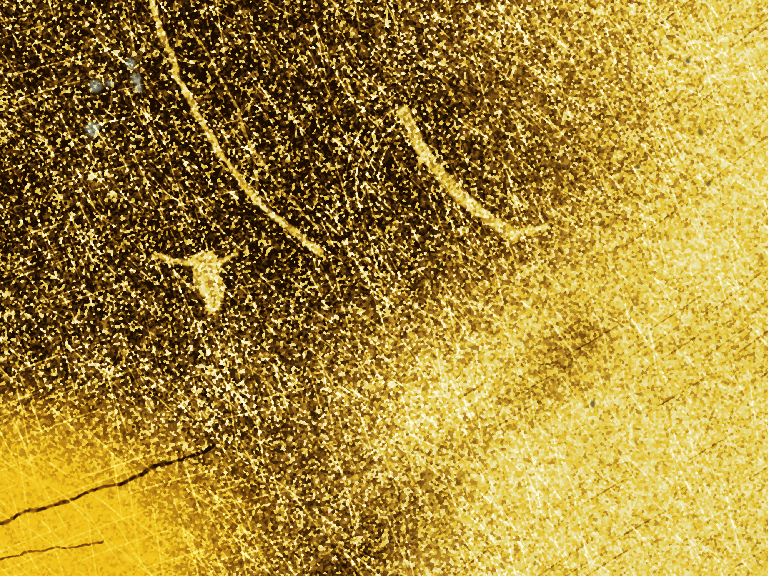
Give the GLSL for this texture, as a WebGL 1 fragment shader.

```glsl
precision highp float;
uniform vec2 u_resolution;

float hash(vec2 p) {
  vec3 q = fract(p.xyx * 0.1031);
  q += dot(q, q.yzx + 33.33);
  return fract((q.x + q.y) * q.z);
}

mat2 turn(float a) {
  return mat2(cos(a), -sin(a), sin(a), cos(a));
}

float fade(float inner, float outer, float d) {
  return 1.0 - smoothstep(inner, outer, d);
}

// Cellular noise with softened borders between the grains
float grains(vec2 p) {
  vec2 cell = floor(p);
  float sum = 0.0, total = 0.0;
  for (int j = -1; j <= 1; j++) {
    for (int i = -1; i <= 1; i++) {
      vec2 id = cell + vec2(float(i), float(j));
      vec2 d = id + vec2(hash(id), hash(id + 57.0)) - p;
      float weight = exp(-12.0 * dot(d, d));
      sum += weight * hash(id + 113.0);
      total += weight;
    }
  }
  return sum / total;
}

// Layered sines, about -1 to 1
float cloud(vec2 p) {
  float sum = 0.0, size = 0.5;
  for (int i = 0; i < 5; i++) {
    p = turn(1.1) * p * 1.8 + 2.3;
    sum += size * sin(p.x + 1.5 * sin(p.y));
    size *= 0.62;
  }
  return sum;
}

// Scattered tapered lines along one direction
float scratches(vec2 p, float angle, vec2 grid, float share) {
  vec2 q = turn(angle) * p;
  q.y += 0.012 * sin(q.x * 7.0 + angle * 9.0);
  q *= grid;
  float row = floor(q.y);
  q.x += 9.0 * hash(vec2(row, 7.0));
  vec2 id = vec2(floor(q.x), row);
  float d = abs(fract(q.y) - 0.2 - 0.6 * hash(id + 31.0)) / grid.y;
  float line = fade(0.0004, 0.0024, d) * sin(3.1416 * fract(q.x));
  return line * step(hash(id + angle * 40.0), share);
}

// Distance to a curve from a to c, pulled towards b
float curve(vec2 p, vec2 a, vec2 b, vec2 c) {
  float d = 1.0;
  vec2 start = a;
  for (int i = 1; i <= 10; i++) {
    float t = float(i) / 10.0;
    vec2 end = mix(mix(a, b, t), mix(b, c, t), t);
    vec2 along = end - start, v = p - start;
    d = min(d, length(v - along * clamp(dot(v, along) / dot(along, along), 0.0, 1.0)));
    start = end;
  }
  return d;
}

vec3 gold(float t) {
  vec3 c = mix(vec3(0.10, 0.05, 0.0), vec3(0.25, 0.15, 0.03), smoothstep(0.0, 0.2, t));
  c = mix(c, vec3(0.48, 0.31, 0.07), smoothstep(0.2, 0.4, t));
  c = mix(c, vec3(0.71, 0.53, 0.15), smoothstep(0.4, 0.58, t));
  c = mix(c, vec3(0.90, 0.77, 0.20), smoothstep(0.58, 0.74, t));
  c = mix(c, vec3(0.90, 0.83, 0.42), smoothstep(0.74, 0.86, t));
  c = mix(c, vec3(0.93, 0.89, 0.65), smoothstep(0.86, 1.0, t));
  return mix(c, vec3(1.0, 0.98, 0.86), smoothstep(1.0, 1.25, t));
}

void main() {
  vec2 p = gl_FragCoord.xy / u_resolution.y;
  float mottle = cloud(p * 5.0);
  vec2 rough = p + 0.005 * vec2(cloud(p * 22.0), cloud(p * 22.0 + 40.0));

  // Broad light: dark upper left, pale right, yellow lower left corner
  float edge = 0.68 + 0.32 * smoothstep(0.3, 0.75, p.y) + 0.05 * mottle;
  float right = smoothstep(edge - 0.32, edge + 0.32, p.x);
  float corner = fade(0.2, 0.6, length((p - vec2(0.0, 0.04)) * vec2(1.0, 1.7)) + 0.03 * mottle);
  float tone = 0.17 + 0.64 * right + 0.2 * fade(0.2, 0.6, p.y) * (1.0 - right);
  tone = mix(tone, 0.72, corner) + 0.07 * mottle * (1.0 - corner);
  tone += 0.2 * exp(-50.0 * dot(p - vec2(0.76, 0.27), p - vec2(0.76, 0.27)));
  tone += 0.22 * exp(-25.0 * dot(p - vec2(0.85, 1.0), p - vec2(0.85, 1.0)));
  tone -= 0.17 * fade(0.0, 0.09, curve(p, vec2(0.6, 0.0), vec2(0.8, 0.22), vec2(1.0, 0.4)));

  // Fine grain, strongest between dark and light
  float grain = grains(p * 230.0);
  float coarse = grains(p * 95.0 + 20.0);
  float contrast = mix(mix(0.62, 0.38, right), 0.12, corner);
  tone += contrast * (grain - 0.5 + 0.45 * (coarse - 0.5));
  tone += 0.4 * smoothstep(0.68, 0.92, grain) * (1.0 - right) * (1.0 - corner);

  // Scratches and arcs
  float lines = 0.0;
  for (int i = 0; i < 6; i++) {
    float k = float(i);
    lines += scratches(p + k * 0.37, -1.35 + 0.16 * k, vec2(5.0 + k, 50.0), 0.22);
  }
  lines += scratches(p, 0.3, vec2(4.0, 60.0), 0.35) * fade(0.3, 0.7, p.x);
  vec2 arc = p - vec2(0.76, 0.66);
  float radius = length(arc * vec2(1.0, 0.8));
  lines += smoothstep(0.72, 1.0, sin(radius * 330.0 + 3.0 * mottle)) * fade(0.025, 0.05, abs(radius - 0.14)) * smoothstep(0.03, 0.1, -arc.x);
  vec2 swirl = p - vec2(1.22, 1.0);
  lines += 0.7 * smoothstep(0.5, 1.0, sin(length(swirl) * 260.0 + 4.0 * mottle)) * fade(0.03, 0.07, abs(length(swirl) - 0.1));
  tone += lines * (0.25 + 0.5 * grain) * mix(0.8, 0.3, max(right, corner));
  tone -= 0.2 * scratches(p, 0.6, vec2(6.0, 45.0), 0.25) * right;

  // Raised veins and a torn patch
  float vein = fade(0.003, 0.008, curve(rough, vec2(0.26, 1.01), vec2(0.35, 0.69), vec2(0.555, 0.565)));
  vein = max(vein, fade(0.007, 0.014, curve(rough, vec2(0.70, 0.805), vec2(0.74, 0.69), vec2(0.89, 0.59))));
  vein = max(vein, fade(0.003, 0.009, curve(rough, vec2(0.87, 0.6), vec2(0.91, 0.59), vec2(0.95, 0.605))));
  vein = max(vein, 0.7 * fade(0.001, 0.004, curve(rough, vec2(0.33, 0.95), vec2(0.44, 0.8), vec2(0.45, 0.66))));
  vein = max(vein, 0.7 * fade(0.001, 0.004, curve(rough, vec2(0.42, 0.78), vec2(0.47, 0.67), vec2(0.56, 0.6))));
  vein = max(vein, fade(0.002, 0.008, curve(rough, vec2(0.27, 0.555), vec2(0.34, 0.53), vec2(0.41, 0.555))));
  vein = max(vein, fade(0.7, 1.1, length((rough - vec2(0.36, 0.51)) / vec2(0.026, 0.05)) + 0.6 * cloud(p * 30.0)));
  tone = mix(tone, 0.62 + 0.6 * grain, vein * 0.85);

  // Dark cracks in the yellow corner
  float crack = fade(0.001, 0.005, curve(rough, vec2(0.0, 0.094), vec2(0.2, 0.155), vec2(0.37, 0.225)));
  crack = max(crack, 0.6 * fade(0.0005, 0.003, curve(rough, vec2(0.0, 0.03), vec2(0.1, 0.055), vec2(0.18, 0.06))));
  tone -= crack * (0.25 + 0.5 * coarse);

  vec3 color = gold(tone);
  color = mix(color, color * vec3(1.06, 0.99, 0.4), corner * 0.85);

  // Pale flakes at upper left, dark pits at right
  for (int i = 0; i < 6; i++) {
    vec2 id = vec2(float(i), 3.0);
    vec2 place = vec2(hash(id), hash(id + 19.0));
    float flake = fade(0.006, 0.017, length(rough - vec2(0.13, 0.74) - place * vec2(0.14, 0.16)) + 0.006 * hash(id + 5.0));
    color = mix(color, vec3(0.78, 0.80, 0.68) * (0.6 + 0.6 * grain), flake * 0.8);
    float pit = fade(0.002, 0.007, length(rough - vec2(0.95, 0.1) - place * vec2(0.36, 0.85)));
    color = mix(color, vec3(0.3, 0.25, 0.12), pit * 0.7);
  }
  gl_FragColor = vec4(color, 1.0);
}
```
